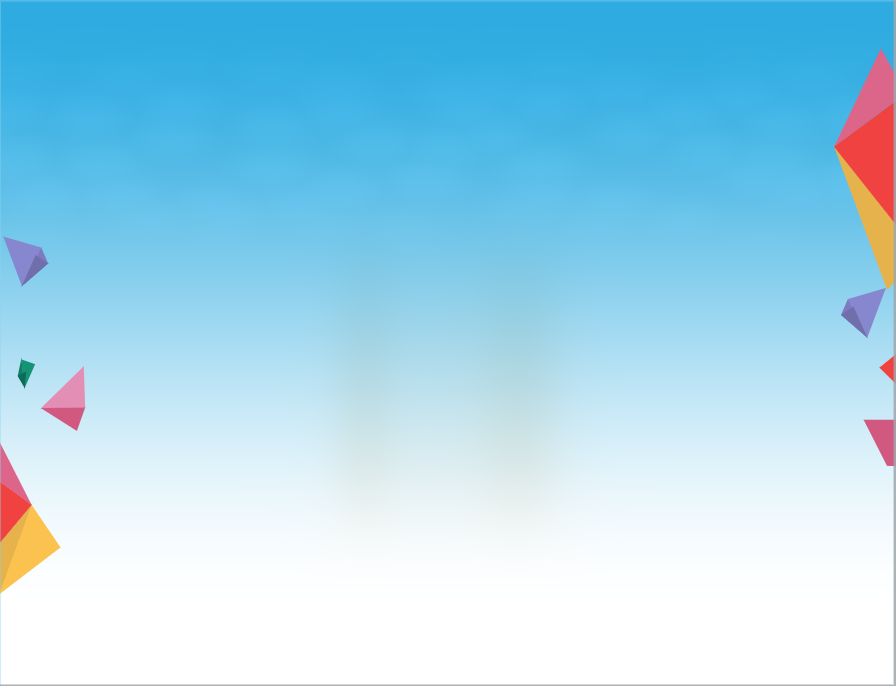
Give the GLSL for this background, as a WebGL 2 fragment shader.

```glsl
#version 300 es
precision highp float;
// A blue sky fading to white, with faceted paper gems at both sides.
// The sky is a smooth ramp with faint cellular clouds and a warm haze;
// each gem is a few flat triangles cut from half-plane distances.

uniform vec2 u_resolution;
out vec4 fragColor;

const vec3 RED = vec3(0.94, 0.26, 0.25);
const vec3 ROSE = vec3(0.86, 0.40, 0.54);
const vec3 DEEP_ROSE = vec3(0.82, 0.35, 0.50);
const vec3 OCHRE = vec3(0.90, 0.70, 0.30);

vec2 hash2(vec2 cell) {
  return fract(sin(vec2(dot(cell, vec2(127.1, 311.7)), dot(cell, vec2(269.5, 183.3)))) * 4375.5);
}

// Distance to the nearest scattered cell point
float cellular(vec2 q) {
  vec2 base = floor(q);
  float nearest = 2.0;
  for (int j = -1; j <= 1; j++) {
    for (int i = -1; i <= 1; i++) {
      vec2 cell = base + vec2(i, j);
      nearest = min(nearest, length(cell + hash2(cell) - q));
    }
  }
  return nearest;
}

// Signed distance to the line through a and b
float lineSide(vec2 p, vec2 a, vec2 b) {
  vec2 e = normalize(b - a);
  return e.x * (p.y - a.y) - e.y * (p.x - a.x);
}

// Paint one flat, smooth-edged triangle, given in either winding
void facet(inout vec3 color, vec2 p, vec2 a, vec2 b, vec2 c, vec3 tint) {
  float winding = sign(lineSide(c, a, b));
  vec3 sides = winding * vec3(lineSide(p, a, b), lineSide(p, b, c), lineSide(p, c, a));
  float inside = min(sides.x, min(sides.y, sides.z));
  float pixel = 100.0 / u_resolution.y;
  color = mix(color, tint, clamp(inside / pixel + 0.6, 0.0, 1.0));
}

vec3 sky(vec2 p) {
  float t = 1.0 - p.y / 100.0;
  vec3 color = mix(vec3(0.18, 0.67, 0.88), vec3(1.0), smoothstep(0.0, 0.9, t));

  // Faint cloud smudges in the upper sky
  float band = smoothstep(0.03, 0.18, t) * (1.0 - smoothstep(0.25, 0.4, t));
  float cloud = 1.0 - smoothstep(0.1, 0.8, cellular(p * vec2(0.09, 0.16)));
  color += 0.018 * band * cloud;

  // Two soft warm columns in the middle
  float columns = exp(-pow(abs(p.x - 53.0) / 5.0, 2.0)) + 1.2 * exp(-pow(abs(p.x - 76.0) / 6.5, 2.0))
                + 0.6 * exp(-pow(abs(p.x - 64.0) / 11.0, 2.0));
  float rise = smoothstep(0.25, 0.58, t) * (1.0 - smoothstep(0.65, 0.86, t));
  return color - vec3(0.018, 0.03, 0.055) * columns * rise;
}

// Violet gem with a lit face and a shaded side
void violetGem(inout vec3 color, vec2 p) {
  facet(color, p, vec2(0.5, 65.5), vec2(6.0, 63.9), vec2(3.2, 58.3), vec3(0.53, 0.53, 0.81));
  facet(color, p, vec2(6.0, 63.9), vec2(7.0, 61.6), vec2(3.2, 58.3), vec3(0.49, 0.48, 0.76));
  facet(color, p, vec2(5.2, 62.8), vec2(7.0, 61.6), vec2(3.2, 58.3), vec3(0.44, 0.43, 0.67));
}

void leftGems(inout vec3 color, vec2 p) {
  // Small green chip
  facet(color, p, vec2(3.1, 47.6), vec2(5.1, 46.9), vec2(3.6, 43.5), vec3(0.08, 0.58, 0.46));
  facet(color, p, vec2(3.1, 47.6), vec2(2.6, 45.2), vec2(3.6, 43.5), vec3(0.06, 0.50, 0.40));
  facet(color, p, vec2(2.6, 45.2), vec2(3.8, 45.8), vec2(3.6, 43.5), vec3(0.05, 0.42, 0.34));
  // Pink shard
  facet(color, p, vec2(12.2, 46.6), vec2(6.0, 40.5), vec2(12.4, 40.6), vec3(0.89, 0.56, 0.71));
  facet(color, p, vec2(6.0, 40.5), vec2(12.4, 40.6), vec2(11.2, 37.2), DEEP_ROSE);
  // Large corner gem
  facet(color, p, vec2(-1.0, 37.4), vec2(4.6, 26.4), vec2(-1.0, 30.5), ROSE);
  facet(color, p, vec2(4.6, 26.4), vec2(8.8, 20.2), vec2(-1.0, 12.7), vec3(0.99, 0.76, 0.31));
  facet(color, p, vec2(4.6, 26.4), vec2(-1.0, 19.7), vec2(-0.2, 13.2), OCHRE);
  facet(color, p, vec2(-1.0, 30.5), vec2(4.6, 26.4), vec2(-1.0, 19.7), RED);
}

void rightGems(inout vec3 color, vec2 p) {
  // Tall gem running off the edge
  facet(color, p, vec2(121.6, 78.6), vec2(134.4, 62.6), vec2(129.3, 57.8), OCHRE);
  facet(color, p, vec2(128.4, 92.9), vec2(121.6, 78.6), vec2(132.0, 86.4), ROSE);
  facet(color, p, vec2(121.6, 78.6), vec2(132.0, 86.3), vec2(132.0, 65.5), RED);
  // Small shards below
  facet(color, p, vec2(128.2, 46.4), vec2(132.0, 49.5), vec2(132.0, 42.7), RED);
  facet(color, p, vec2(125.9, 38.8), vec2(136.0, 38.8), vec2(129.3, 32.1), DEEP_ROSE);
  facet(color, p, vec2(129.3, 32.1), vec2(134.0, 38.8), vec2(134.0, 32.0), DEEP_ROSE);
}

void main() {
  // Percent of the canvas height, with the width as 130.6
  vec2 p = gl_FragCoord.xy / u_resolution * vec2(130.6, 100.0);
  vec3 color = sky(p);
  leftGems(color, p);
  rightGems(color, p);
  violetGem(color, p);
  violetGem(color, vec2(129.6 - p.x, p.y + 7.5));

  // Pale top and left rims, grey right and bottom rims
  float pale = max(smoothstep(99.6, 99.9, p.y), 1.0 - smoothstep(0.05, 0.25, p.x));
  float grey = max(smoothstep(130.1, 130.4, p.x), 1.0 - smoothstep(0.1, 0.35, p.y));
  color = mix(color, vec3(0.55, 0.83, 0.94), 0.4 * pale);
  color = mix(color, vec3(0.62, 0.65, 0.67), 0.85 * grey);
  fragColor = vec4(color, 1.0);
}
```
